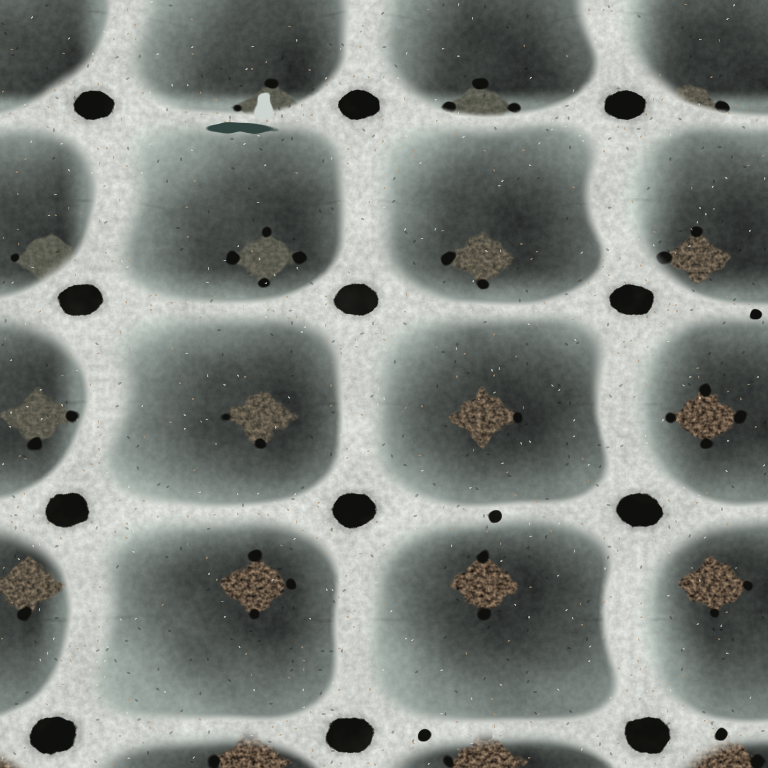
A three.js fragment shader for this pattern:

```glsl
varying vec2 vUv;

float hash(vec2 p) {
  return fract(sin(dot(p, vec2(127.1, 311.7))) * 43758.55);
}

vec2 gradient(vec2 cell) {
  float angle = 6.2832 * hash(cell);
  return vec2(cos(angle), sin(angle));
}

float noise(vec2 p) {
  vec2 i = floor(p), f = fract(p);
  vec2 w = f * f * f * (f * (f * 6.0 - 15.0) + 10.0);
  vec2 e = vec2(1.0, 0.0);
  float low = mix(dot(gradient(i), f), dot(gradient(i + e.xy), f - e.xy), w.x);
  float high = mix(dot(gradient(i + e.yx), f - e.yx), dot(gradient(i + 1.0), f - 1.0), w.x);
  return mix(low, high, w.y);
}

float fbm(vec2 p) {
  float sum = 0.0, gain = 0.6;
  for (int n = 0; n < 4; n++) {
    sum += gain * noise(p);
    p = p * 2.1 + 7.3;
    gain *= 0.55;
  }
  return sum;
}

float smoothMin(float a, float b, float k) {
  float h = max(k - abs(a - b), 0.0) / k;
  return min(a, b) - h * h * k * 0.25;
}

// Tray coordinates in perspective, with post holes at whole numbers
vec2 trayCoords(vec2 p) {
  float row = (sqrt(0.0598 + 0.0388 * (p.y - 0.137)) - 0.2445) / 0.0194;
  return vec2((p.x - 0.468 + 0.004 * row) / (0.346 + 0.0135 * row), row);
}

// Random flecks of dust: coverage in x, hue choice in y
vec2 flecks(vec2 p, float density) {
  vec2 cell = floor(p);
  vec2 offset = fract(p) - 0.25 - 0.5 * vec2(hash(cell + 3.1), hash(cell + 8.7));
  float angle = 6.28 * hash(cell + 5.5);
  offset = mat2(cos(angle), sin(angle), -sin(angle), cos(angle)) * offset;
  float shape = 1.0 - smoothstep(0.12, 0.25, length(offset * vec2(1.0, 1.8)));
  return vec2(shape * step(1.0 - density, hash(cell)), hash(cell + 2.2));
}

void main() {
  vec2 p = vec2(vUv.x, 1.0 - vUv.y);
  float mottle = fbm(p * 14.0);
  float grain = fbm(p * 110.0);
  vec2 tray = trayCoords(p);

  // Ridges and necks sag between the posts
  vec2 bump = 0.5 - 0.5 * cos(6.2832 * tray);
  vec2 grid = vec2(tray.x / (1.0 - 0.09 * bump.y), tray.y - (0.08 - 0.045 * tray.y) * bump.x);
  grid += 0.03 * vec2(noise(p * 9.0), noise(p * 9.0 + 31.0)) * bump.yx;
  vec2 cell = floor(grid);
  vec2 edge = 0.5 - abs(fract(grid) - 0.5);

  // Cup walls between the floor and the rim
  vec2 floorAt = cell + vec2(0.455, 0.79) - vec2(0.21, 0.225) * cell;
  vec2 base = clamp(floorAt - cell, 0.1, 0.9);
  vec2 reach = tray - cell - base;
  vec2 wall = clamp(reach / mix(base, 1.0 - base, step(0.0, reach)), -1.2, 1.2);
  float height = length(wall + vec2(0.0, 0.08));
  float tone = 0.22 + 0.46 * smoothstep(0.2, 1.25, height);
  tone -= dot(wall, vec2(0.13, 0.08));
  tone += 0.09 * mottle + 0.07 * grain;
  float seam = abs(fract(grid.y) - 0.5 + 0.03 * mottle);
  tone -= 0.05 * (1.0 - smoothstep(0.003, 0.012, seam)) * smoothstep(0.5, 0.9, height);
  vec3 color = tone * vec3(0.96, 1.03, 0.99);

  // Sawdust on the cup floor
  vec2 local = (tray - floorAt) / vec2(0.125, 0.13);
  float diamond = abs(local.x) + abs(local.y) + 0.3 * noise(p * 55.0);
  float chips = noise(p * vec2(150.0, 190.0)) + 0.6 * noise(p * 310.0);
  vec3 sawdust = vec3(0.37, 0.31, 0.25) + chips * vec3(0.36, 0.31, 0.25);
  float dusting = clamp(0.5 + 0.25 * cell.x + 0.35 * cell.y, 0.2, 1.0);
  vec3 bottom = mix(vec3(0.36, 0.38, 0.34) + 0.12 * grain, sawdust, dusting);
  color = mix(color, bottom, 1.0 - smoothstep(0.92, 1.12, diamond));

  // Vents at the corners of the floor
  for (int n = 0; n < 4; n++) {
    float id = float(n), turn = 1.5708 * id;
    vec2 vent = local - 0.98 * vec2(cos(turn), sin(turn));
    float radius = 0.14 + 0.12 * hash(cell + id * 3.7);
    float hole = 1.0 - smoothstep(-0.05, 0.05, length(vent * vec2(1.2, 1.0)) - radius + 0.12 * noise(p * 70.0));
    color = mix(color, vec3(0.06, 0.06, 0.05), hole * step(0.4, hash(cell * 1.7 + id)));
  }

  // Pale rim: thin ridges, wider necks and diamond platforms
  float opening = smoothMin(edge.x - 0.055, edge.y - 0.02, 0.1);
  opening = smoothMin(opening, 0.7 * (edge.x + 1.1 * edge.y - 0.25), 0.1);
  opening += 0.012 * grain + 0.012 * mottle;
  float softness = 0.025 + 0.1 * clamp(0.4 - 0.5 * (wall.x + wall.y), 0.0, 1.0);
  float rim = 1.0 - smoothstep(-0.012, softness, opening);
  vec3 pulp = vec3(0.81, 0.82, 0.80) + 0.1 * mottle + 0.16 * grain;
  color = mix(color, pulp, rim);

  // Loose dust, denser on the rim
  vec2 dust = flecks(p * 105.0, 0.05 + 0.12 * rim);
  vec3 dustColor = mix(vec3(0.70, 0.59, 0.47), vec3(0.88, 0.87, 0.83), step(0.5, dust.y));
  color = mix(color, dustColor, 0.65 * dust.x);
  vec2 pits = flecks(p * 75.0 + 40.0, 0.06);
  color *= 1.0 - 0.25 * pits.x;

  // Post holes with ragged lips
  vec2 post = floor(tray + 0.5);
  float lip = length((tray - post) / vec2(0.079, 0.078)) + 0.16 * noise(p * 45.0) + 0.1 * grain;
  color *= 1.0 - 0.14 * (1.0 - smoothstep(1.0, 1.5, lip));
  vec3 shaft = vec3(0.06, 0.06, 0.05) + 0.09 * max(mottle, 0.0);
  color = mix(color, shaft, 1.0 - smoothstep(0.94, 1.06, lip));

  // Occasional pinholes along the ridges
  vec2 ridge = vec2(cell.x, floor(grid.y + 0.5));
  vec2 pin = grid - ridge - vec2(0.25 + 0.5 * hash(ridge + 4.4), 0.03);
  float pinhole = length(pin * vec2(1.3, 1.0)) + 0.015 * noise(p * 70.0);
  color = mix(color, shaft, (1.0 - smoothstep(0.024, 0.034, pinhole)) * step(0.5, hash(ridge + 9.1)));

  // Torn ridge with a raised flake
  vec2 tear = (p - vec2(0.31, 0.167)) * vec2(1.0, 6.0) + 0.03 * noise(p * 40.0);
  color = mix(color, vec3(0.20, 0.27, 0.25), 1.0 - smoothstep(0.036, 0.046, length(tear)));
  float flake = length((p - vec2(0.345, 0.137)) * vec2(1.3, 1.0)) + 0.014 * noise(p * 50.0);
  color = mix(color, vec3(0.80, 0.83, 0.81), 1.0 - smoothstep(0.013, 0.017, flake));

  gl_FragColor = vec4(clamp(color, 0.0, 1.0), 1.0);
}
```
